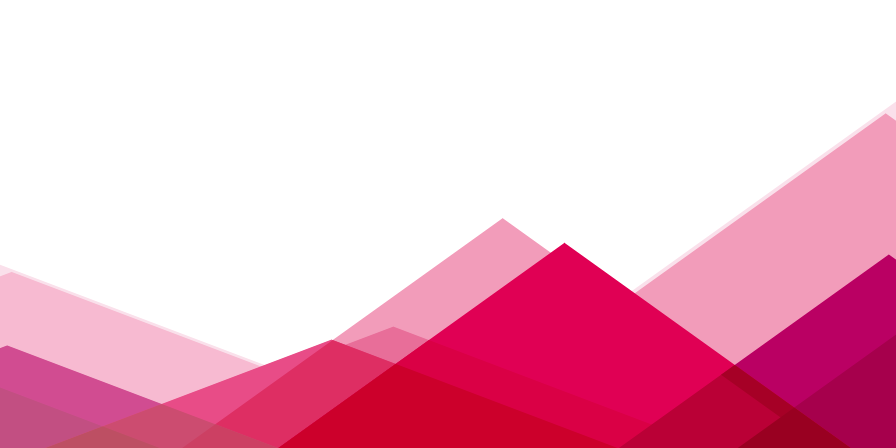
A WebGL 2 fragment shader for this background:

```glsl
#version 300 es
precision highp float;
// Flat translucent mountains on white: gentle ridges on the left, steep
// ones on the right. Each peak is an antialiased wedge mask, and products
// of masks tint the areas where mountains overlap.

uniform vec2 u_resolution;
out vec4 fragColor;

const float STEEP = 0.717;
const float GENTLE = 0.379;

const vec3 PALE = vec3(0.98, 0.88, 0.92);
const vec3 BLUSH = vec3(0.97, 0.73, 0.82);
const vec3 PINK = vec3(0.95, 0.61, 0.73);
const vec3 ROSE = vec3(0.91, 0.43, 0.60);
const vec3 CORAL = vec3(0.91, 0.30, 0.53);
const vec3 CRIMSON = vec3(0.87, 0.18, 0.39);
const vec3 ORCHID = vec3(0.82, 0.30, 0.57);
const vec3 MAUVE = vec3(0.76, 0.31, 0.51);
const vec3 CLAY = vec3(0.80, 0.30, 0.44);
const vec3 BROWN = vec3(0.74, 0.31, 0.39);
const vec3 RED = vec3(0.88, 0.00, 0.33);
const vec3 RED_SHADE = vec3(0.855, 0.00, 0.27);
const vec3 SCARLET = vec3(0.80, 0.00, 0.17);
const vec3 MAGENTA = vec3(0.73, 0.00, 0.39);
const vec3 PLUM = vec3(0.65, 0.00, 0.30);
const vec3 WINE = vec3(0.73, 0.00, 0.21);
const vec3 GARNET = vec3(0.65, 0.00, 0.15);
const vec3 MAROON = vec3(0.60, 0.00, 0.13);

// Coverage of the wedge below a peak whose two flanks share one slope.
float mountain(vec2 p, vec2 peak, float slope, float pixel) {
    float height = peak.y - slope * abs(p.x - peak.x) - p.y;
    float dist = height / sqrt(1.0 + slope * slope);
    return smoothstep(-0.6 * pixel, 0.6 * pixel, dist);
}

vec3 paint(vec3 base, vec3 tint, float mask) {
    return mix(base, tint, mask);
}

void main() {
    // Canvas units: x spans 0..2, y spans 0..1.
    vec2 p = gl_FragCoord.xy / u_resolution * vec2(2.0, 1.0);
    float px = 1.0 / u_resolution.y;

    // Left range
    float leftPale = mountain(p, vec2(-0.100, 0.447), GENTLE, px);
    float leftPink = mountain(p, vec2(0.026, 0.393), GENTLE, px);
    float leftOrchid = mountain(p, vec2(0.016, 0.229), GENTLE, px);
    float leftShade = mountain(p, vec2(-0.100, 0.173), GENTLE, px);

    // Middle range
    float middle = mountain(p, vec2(0.740, 0.242), GENTLE, px);
    float small = mountain(p, vec2(0.878, 0.271), GENTLE, px);
    float tall = mountain(p, vec2(1.122, 0.513), STEEP, px);
    float front = mountain(p, vec2(1.260, 0.458), STEEP, px);

    // Right range
    float rightPale = mountain(p, vec2(2.100, 0.845), STEEP, px);
    float rightPink = mountain(p, vec2(1.977, 0.747), STEEP, px);
    float rightMagenta = mountain(p, vec2(1.984, 0.432), STEEP, px);
    float rightShade = mountain(p, vec2(2.100, 0.325), STEEP, px);

    // Distant pale and pink slopes
    vec3 color = vec3(1.0);
    color = paint(color, PALE, max(leftPale, rightPale));
    color = paint(color, BLUSH, leftPink);
    color = paint(color, PINK, max(rightPink, tall));
    color = paint(color, ROSE, small * tall);

    // Left foreground and the gentle middle peak
    color = paint(color, ORCHID, leftOrchid);
    color = paint(color, MAUVE, leftShade);
    color = paint(color, CORAL, middle);
    color = paint(color, CRIMSON, middle * tall);
    color = paint(color, CLAY, middle * leftOrchid);
    color = paint(color, BROWN, middle * leftShade);
    color = paint(color, vec3(0.80, 0.25, 0.39), middle * leftOrchid * tall);

    // Right foreground
    color = paint(color, MAGENTA, rightMagenta);
    color = paint(color, PLUM, rightShade);

    // Front peak with its overlap tints
    color = paint(color, RED, front);
    color = paint(color, RED_SHADE, front * small);
    color = paint(color, SCARLET, front * middle);
    color = paint(color, WINE, front * rightMagenta);
    color = paint(color, GARNET, front * rightMagenta * (1.0 - tall));
    color = paint(color, MAROON, front * rightShade);

    fragColor = vec4(color, 1.0);
}
```
